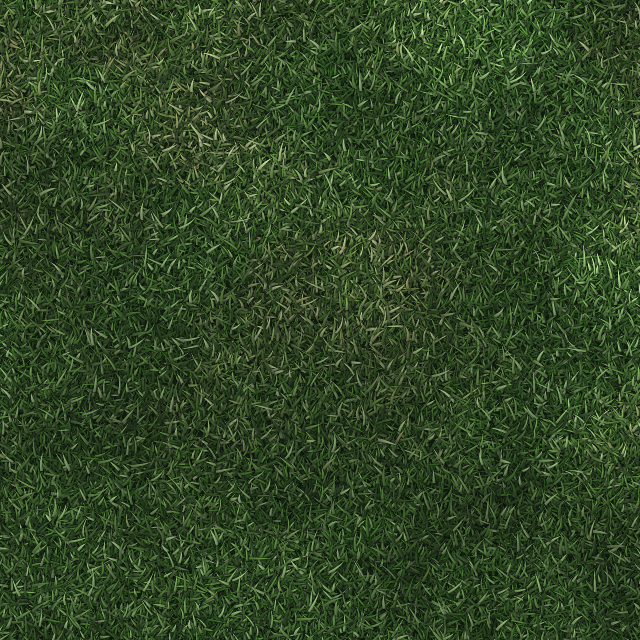
Reproduce this texture procedurally as a WebGL 1 fragment shader.

```glsl
precision highp float;
// Dense lawn seen from above: layers of short curved grass blades with soft shadows.
uniform vec2 u_resolution;

const float CELLS = 51.0;   // blades across the canvas, per layer
const int LAYERS = 18;

const vec3 SOIL = vec3(0.04, 0.085, 0.035);
const vec3 DEEP = vec3(0.06, 0.13, 0.045);
const vec3 DARK = vec3(0.11, 0.22, 0.08);
const vec3 LEAF = vec3(0.19, 0.34, 0.12);
const vec3 LIGHT = vec3(0.31, 0.46, 0.20);
const vec3 PALE = vec3(0.50, 0.61, 0.40);
const vec3 STRAW = vec3(0.50, 0.53, 0.34);
const vec3 AMBIENT = vec3(0.030, 0.036, 0.030);

float hash(vec2 p) {
  return fract(sin(dot(p, vec2(127.1, 311.7))) * 43758.5);
}

float noise(vec2 p) {
  vec2 i = floor(p);
  vec2 f = fract(p);
  f = f * f * (3.0 - 2.0 * f);
  float low = mix(hash(i), hash(i + vec2(1.0, 0.0)), f.x);
  float high = mix(hash(i + vec2(0.0, 1.0)), hash(i + vec2(1.0, 1.0)), f.x);
  return mix(low, high, f.y);
}

float patches(vec2 p) {
  return 0.45 * noise(p * 3.0) + 0.33 * noise(p * 8.0 + 5.0) + 0.22 * noise(p * 19.0 + 9.0);
}

// Colour ramp from shaded to sunlit grass
vec3 grassColor(float tone) {
  vec3 c = mix(DEEP, DARK, smoothstep(0.0, 0.3, tone));
  c = mix(c, LEAF, smoothstep(0.25, 0.6, tone));
  c = mix(c, LIGHT, smoothstep(0.55, 0.82, tone));
  return mix(c, PALE, smoothstep(0.8, 1.0, tone));
}

// Blends a colour towards a greyer green of the same brightness
vec3 mute(vec3 c, float amount) {
  float luma = dot(c, vec3(0.3, 0.6, 0.1));
  return mix(c, luma * vec3(1.0, 1.06, 0.85), amount);
}

// Returns edge distance, position from root to tip, and position across the blade
vec3 blade(vec2 p, float angle, float len, float width, float bend) {
  vec2 dir = vec2(cos(angle), sin(angle));
  vec2 q = vec2(dot(p, dir), dot(p, vec2(-dir.y, dir.x)));
  float s = q.x / len + 0.5;
  float across = q.y - bend * len * (s - 0.5) * (s - 0.5);
  float edge = abs(across) - width * (1.0 - s * s);
  return vec3(max(edge, -s * len), s, across / width);
}

// Paints one layer of blades over the colour below it
vec3 paintLayer(vec3 below, vec2 p, float layer, float warm, float soft) {
  vec3 color = below;
  float height = layer / float(LAYERS - 1);
  vec2 grid = p * CELLS + vec2(hash(vec2(layer, 3.0)), hash(vec2(layer, 8.0))) * 7.0;
  vec2 cell = floor(grid);
  for (int y = -1; y <= 1; y++) {
    for (int x = -1; x <= 1; x++) {
      vec2 id = cell + vec2(float(x), float(y));
      vec2 seed = id + layer * vec2(17.3, 9.7);
      float r1 = hash(seed);
      float r2 = hash(seed + 31.7);
      float r3 = hash(seed + 57.1);
      float r4 = hash(seed + 83.9);
      vec2 center = id + vec2(hash(seed + 11.3), hash(seed + 71.9));

      float angle = 1.5 + (r1 + r2 - 1.0) * 2.1;
      float len = mix(0.7, 1.8, r3 * r3) / CELLS;
      float width = mix(0.0012, 0.0024, r4);
      vec3 b = blade((grid - center) / CELLS, angle, len, width, (r2 - r1) * 0.6);

      // Shadow around the blade, then the blade itself
      float shadow = 1.0 - smoothstep(0.0, 0.003, b.x);
      color *= 1.0 - 0.29 * shadow;
      float tone = 0.74 * hash(seed + 43.3) + 0.3 * height;
      vec3 tint = mute(grassColor(tone), 0.5 * r4 * r4);
      float dry = step(0.985 - 0.06 * warm, hash(seed + 97.7));
      tint = mix(tint, STRAW, 0.7 * dry);
      tint *= mix(0.72, 1.2, clamp(b.y, 0.0, 1.0));
      tint *= 1.0 + 0.16 * clamp(b.z, -1.0, 1.0);
      color = mix(color, tint, 1.0 - smoothstep(-soft, soft, b.x));
    }
  }
  return color;
}

void main() {
  vec2 p = gl_FragCoord.xy / u_resolution.y;
  float soft = max(0.0009, 0.5 / u_resolution.y);

  // Broad sunny area above the middle, darker towards the lower edge
  float sunny = patches(p + 2.3);
  float upper = smoothstep(0.0, 0.6, p.y);
  float glow = exp(-5.0 * dot(p - vec2(0.6, 0.68), p - vec2(0.6, 0.68)));
  float warm = upper * smoothstep(0.3, 0.7, patches(p * 1.2 + 14.0));

  vec3 color = SOIL;
  for (int i = 0; i < LAYERS; i++) {
    color = paintLayer(color, p, float(i), warm, soft);
  }

  // Patchy light and hue
  float light = mix(0.84, 1.24, smoothstep(0.2, 0.8, sunny));
  light *= mix(0.86, 1.05, upper) + 0.14 * glow;
  color *= 1.06 * light;
  color *= mix(vec3(0.95, 1.01, 0.94), vec3(1.12, 1.01, 1.06), warm);
  gl_FragColor = vec4(color + AMBIENT, 1.0);
}
```
